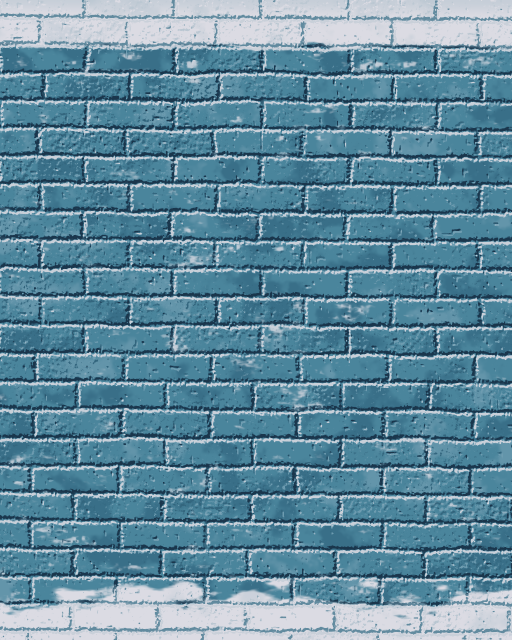
A Shadertoy shader for this texture:

```glsl
#define ROWS 22.99
#define BRICK 3.155
#define GAP 0.03
#define BEVEL 0.09
#define GRAIN 0.6
#define BLUE vec3(0.29, 0.52, 0.61)
#define DEEP vec3(0.21, 0.42, 0.52)
#define LIGHT vec3(0.43, 0.61, 0.69)
#define GREY vec3(0.65, 0.73, 0.78)
#define PALE vec3(0.86, 0.86, 0.89)
#define SHADOW vec3(0.10, 0.21, 0.30)

float hash(vec2 p) {
    vec3 a = fract(p.xyx * 0.1031);
    a += dot(a, a.yzx + 33.33);
    return fract((a.x + a.y) * a.z);
}

float noise(vec2 p) {
    vec2 i = floor(p), f = fract(p);
    f = f * f * (3.0 - 2.0 * f);
    return mix(mix(hash(i), hash(i + vec2(1, 0)), f.x),
               mix(hash(i + vec2(0, 1)), hash(i + vec2(1, 1)), f.x), f.y);
}

float fbm(vec2 p) {
    float sum = 0.0, amp = 0.533;
    for (int i = 0; i < 4; i++) {
        sum += amp * noise(p);
        p = mat2(1.6, 1.2, -1.2, 1.6) * p + 17.3;
        amp *= 0.5;
    }
    return sum;
}

// Depth inside the nearest brick; id receives its column and row
float brickDepth(vec2 q, out vec2 id) {
    q += 0.05 * (vec2(noise(q * 4.0), noise(q * 4.0 + 40.0)) - 0.5);
    q += 0.10 * (vec2(noise(q * 0.6 + 9.0), noise(q * 0.6 + 70.0)) - 0.5);
    float row = floor(q.y);
    float shift = 0.04 - 0.5 * mod(row, 2.0) + 0.013 * max(row - 10.0, 0.0);
    shift += 0.06 * (hash(vec2(row, 5.0)) - 0.5);
    vec2 cell = vec2(q.x / BRICK + shift, q.y);
    id = floor(cell);
    float corner = 0.06;
    vec2 size = vec2(BRICK, 1.0);
    vec2 k = abs(fract(cell) - 0.5) * size - (0.5 * size - GAP - corner);
    float d = corner - length(max(k, 0.0)) - min(max(k.x, k.y), 0.0);
    return d + 0.10 * (noise(q * 17.0) - 0.5);
}

// Relief: bevelled bricks, fine grain and small pits
float height(vec2 q) {
    vec2 id;
    float d = brickDepth(q, id);
    float rough = GRAIN * mix(0.2, 1.0, hash(id + 3.0)) * (0.4 + noise(q * 1.4 + 60.0));
    float pits = smoothstep(0.84, 0.95, noise(q * 8.0 + 11.0));
    return smoothstep(-0.02, BEVEL, d) + rough * (fbm(q * 9.0) - 0.5) - 0.3 * pits;
}

// Amount of white paint: bands at top and bottom, plus rare scuffs
float whitePaint(vec2 q, vec2 id) {
    float n = fbm(q * vec2(0.9, 2.4) + 4.0);
    float top = 1.0 - smoothstep(1.95, 2.1, q.y + 0.5 * (n - 0.5));
    float left = 0.8 * (1.0 - smoothstep(0.5, 3.0, q.x));
    float bottom = smoothstep(21.4, 21.9, q.y + 2.2 * (n - 0.5) - left);
    float near = exp(-abs(q.y - 2.4)) + exp(-0.7 * abs(22.0 - q.y));
    float worn = fbm(q * vec2(1.3, 3.0) + 50.0) + 0.13 * near + 0.14 * (hash(id + 8.0) - 0.5);
    worn = 0.8 * smoothstep(0.7, 0.88, worn) * smoothstep(0.1, 0.7, noise(q * 9.0));
    return clamp(max(max(top, bottom), worn), 0.0, 1.0);
}

vec3 wall(vec2 q) {
    vec2 id;
    float depth = brickDepth(q, id);
    float white = whitePaint(q, id);

    // Light from the upper left; each line thins out and breaks along its length
    float lit = height(q) - height(q - vec2(0.045, 0.065));
    float speck = noise(q * 10.0 + 80.0);
    float glint = lit * (0.3 + 0.9 * noise(q * 1.3 + 25.0) + 0.6 * speck);
    float dark = -lit * (0.35 + 1.1 * noise(q * 1.5 + 90.0) + 0.3 * speck);

    // Face tint varies by brick and in soft blotches
    float tint = 0.6 * (hash(id) - 0.5) + 2.0 * (fbm(q * 1.1 + 30.0) - 0.5);
    vec3 face = mix(BLUE, DEEP, 0.85 * smoothstep(0.12, 0.5, tint));
    face = mix(face, LIGHT, 0.7 * smoothstep(0.25, 0.6, -tint));
    vec3 paint = mix(PALE, GREY, 0.3 * smoothstep(0.2, 0.7, tint));
    paint = mix(paint, GREY, 0.4 * (1.0 - smoothstep(0.3, 1.0, q.y)));
    face = mix(face, paint, white);
    vec3 dim = mix(DEEP * 0.95, mix(GREY, PALE, 0.4), white);
    vec3 bright = mix(LIGHT, PALE, white);
    vec3 shade = mix(SHADOW, mix(DEEP, GREY, 0.4), white);

    // Stepped tones keep the relief crisp
    vec3 color = mix(face, bright, smoothstep(0.06, 0.15, glint));
    color = mix(color, mix(GREY, PALE, 0.65), smoothstep(0.32, 0.46, glint));
    color = mix(color, dim, smoothstep(0.05, 0.13, dark));
    color = mix(color, shade, smoothstep(0.25, 0.38, dark));

    // Recessed joint, open only in places
    float gap = 1.0 - smoothstep(-0.03, 0.01, depth);
    return mix(color, shade, 0.8 * gap * smoothstep(0.4, 0.7, noise(q * 1.1 + 15.0)));
}

void mainImage(out vec4 fragColor, in vec2 fragCoord) {
    vec3 sum = vec3(0.0);
    for (int i = 0; i < 4; i++) {
        vec2 offset = vec2(i % 2, i / 2) * 0.5 - 0.25;
        vec2 p = (fragCoord + offset) * ROWS / iResolution.y;
        vec2 q = vec2(p.x, ROWS - p.y + 0.34);
        // Courses sag slightly to the right and spread in the middle
        q.y += 0.07 * sin((q.y - 1.0) * 0.2856) - 0.005 * (q.x - 9.2);
        sum += wall(q);
    }
    fragColor = vec4(sum / 4.0, 1.0);
}
```
